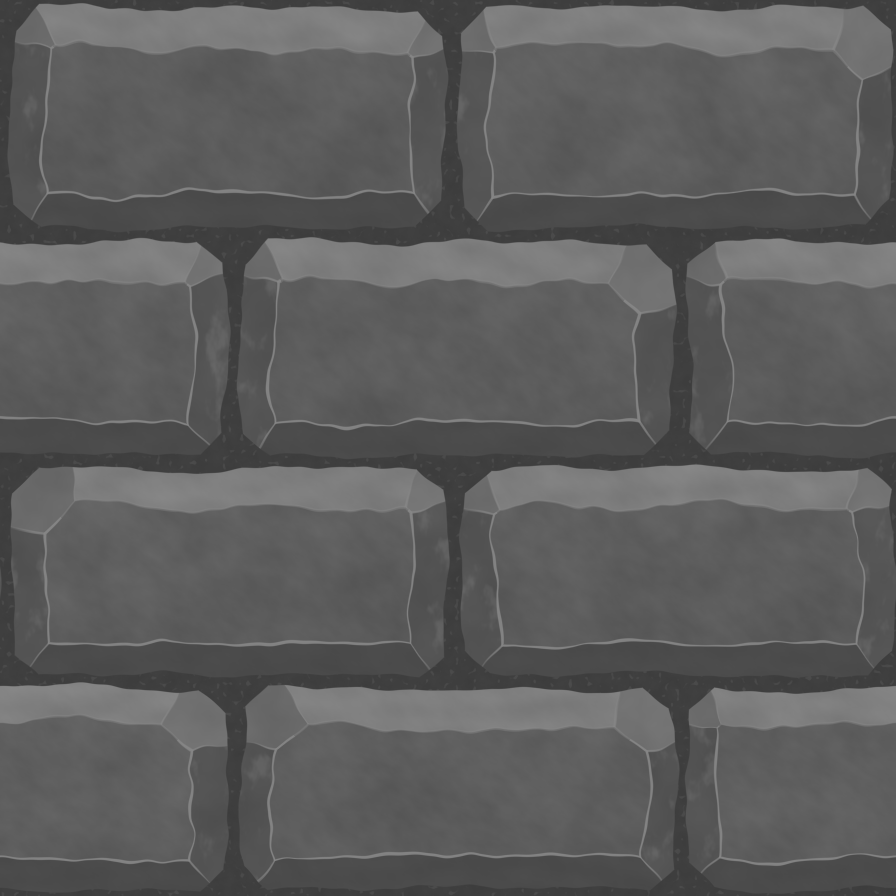
Write a Shadertoy shader that draws this texture.

```glsl
// Grey running-bond wall: four courses of two bevelled stone bricks.
// Each brick is an irregular box with a chipped inner face, shaded bevels
// and pale worn ridges; gradient noise bends the edges and mottles the stone.

const vec2  GRID = vec2(2.0, 4.0);           // bricks across, courses up
const vec2  HALF_SIZE = vec2(0.243, 0.1175); // half extent of a brick
const float JOINT_X = 0.005;                 // offset of the first joint
const float COURSE_SHIFT = 0.256;            // shift of alternate courses
const float COURSE_SAG = 0.016;              // uneven height of the courses
const float CHAMFER = 0.026;                 // cut of the outer corners
const float SIDE_BEVEL = 0.037;
const float TOP_BEVEL = 0.043;
const float BOTTOM_BEVEL = 0.036;
const float RIDGE_WIDTH = 0.0017;            // half width of the worn lines
const float MORTAR = 0.245;
const float FACE = 0.367;
const float TOP_TONE = 0.495;
const float SIDE_TONE = 0.325;
const float BOTTOM_TONE = 0.293;
const float CORNER_TONE = 0.415;
const float RIDGE_TONE = 0.53;

float hash(vec2 p) {
    vec3 q = fract(p.xyx * vec3(0.1031, 0.1030, 0.0973));
    q += dot(q, q.yzx + 33.33);
    return fract((q.x + q.y) * q.z);
}

float corner(vec2 cell, vec2 offset) {
    float angle = 6.2832 * hash(cell);
    return dot(vec2(cos(angle), sin(angle)), offset);
}

// Gradient noise, roughly -0.6 to 0.6
float noise(vec2 p) {
    vec2 i = floor(p), f = p - i;
    vec2 u = f * f * f * (f * (f * 6.0 - 15.0) + 10.0);
    vec2 e = vec2(1.0, 0.0);
    return mix(mix(corner(i, f), corner(i + e, f - e), u.x),
               mix(corner(i + e.yx, f - e.yx), corner(i + e.xx, f - e.xx), u.x), u.y);
}

float fbm(vec2 p) {
    float sum = 0.0, amp = 1.0;
    for (int i = 0; i < 4; i++) {
        sum += amp * noise(p);
        p = mat2(1.6, 1.2, -1.2, 1.6) * p + 7.3;
        amp *= 0.55;
    }
    return sum;
}

// Chiselled edge offset at position t
float wobble(float t, float seed) {
    return 0.011 * noise(vec2(t * 10.0 + seed, seed)) + 0.004 * noise(vec2(t * 34.0, seed + 5.5));
}

float fill(float d) {
    float px = 0.8 / iResolution.y;
    return smoothstep(-px, px, d);
}

float brick(vec2 q, float seed, float mortar) {
    float side = q.x < 0.0 ? 0.0 : 1.0;
    float sideSeed = seed + 11.37 * (side + 1.0);

    // Depth inside the outer edges
    float dx = HALF_SIZE.x + wobble(q.y, sideSeed) - 0.4 * q.y * q.y - abs(q.x);
    float dTop = HALF_SIZE.y + wobble(q.x, seed + 41.3) - q.y;
    float dBottom = HALF_SIZE.y + wobble(q.x, seed + 53.7) + q.y;
    float dy = min(dTop, dBottom);
    float body = min(min(dx, dy), (dx + dy - CHAMFER) * 0.707);

    // Depth inside the flat face, with an occasional large corner chip
    float chip = hash(vec2(sideSeed, 3.0)) > 0.78 ? 0.032 : 0.005;
    float bevelX = SIDE_BEVEL + 0.01 * (hash(vec2(sideSeed, 8.0)) - 0.5);
    float fx = dx - bevelX + wobble(q.y, sideSeed + 71.9);
    float fTop = dTop - TOP_BEVEL + 1.2 * wobble(q.x, seed + 83.1);
    float fBottom = dBottom - BOTTOM_BEVEL + 0.8 * wobble(q.x, seed + 97.7);
    float face = min(min(fx, min(fTop, fBottom)), (fx + fTop - chip) * 0.707);

    // Painted mottling
    vec2 s = q + vec2(seed * 1.7, seed);
    float blotch = fbm(s * 11.0);
    float brush = fbm(mat2(0.8, 0.6, -0.6, 0.8) * s * vec2(32.0, 60.0));
    float top = TOP_TONE + 0.045 * noise(s * vec2(16.0, 38.0)) + 0.012 * brush - 0.25 * (dTop - 0.02);
    float flank = SIDE_TONE + 0.03 * blotch + 0.06 * smoothstep(0.1, 0.7, fbm(s * vec2(34.0, 20.0)));
    float base = BOTTOM_TONE + 0.018 * noise(s * vec2(14.0, 40.0)) + 0.006 * brush;
    float facet = CORNER_TONE + 0.03 * side + 0.035 * blotch;
    float stone = FACE + 0.034 * blotch + 0.014 * brush + 0.12 * q.y + 0.012 * (hash(vec2(seed, 2.0)) - 0.5);

    // Bevels: fans at the upper corners, mitres at the lower ones
    float lean = mix(0.3, 0.65, hash(vec2(sideSeed, 6.0)));
    float topEdge = (-lean * fTop + fx - chip) * 0.9;
    float flankEdge = -0.2 * fx + fTop - chip;
    float mitre = (fx - 0.8 * fBottom) * 0.78;
    float upper = mix(mix(facet, flank, fill(flankEdge)), top, fill(topEdge));
    float lower = mix(flank, base, fill(mitre));
    float tone = q.y > 0.0 ? upper : lower;

    // Worn ridges, thinning away from the face
    float wear = 0.75 + 0.9 * noise(s * 22.0);
    float seam = q.y > 0.0 ? min(abs(topEdge), abs(flankEdge)) : abs(mitre);
    float fade = 1.0 - smoothstep(0.005, 0.05, -face);
    tone = mix(tone, RIDGE_TONE, 0.75 * fade * fill(RIDGE_WIDTH * wear * 0.75 - seam));
    tone = mix(tone, stone, fill(face));
    float strength = fTop < min(fx, fBottom) ? 0.45 : 0.9;
    tone = mix(tone, RIDGE_TONE, strength * fill(RIDGE_WIDTH * wear - abs(face)));
    return mix(mortar, tone, fill(body));
}

void mainImage(out vec4 fragColor, in vec2 fragCoord) {
    vec2 p = fragCoord / iResolution.xy;

    // Running-bond cells; identifiers wrap so the wall tiles
    vec2 wall = p + vec2(-JOINT_X, COURSE_SAG * sin(3.14159 * p.y));
    float row = floor(wall.y * GRID.y);
    wall.x -= COURSE_SHIFT * (1.0 - mod(row, 2.0));
    vec2 cell = vec2(floor(wall.x * GRID.x), row);
    vec2 q = wall - (cell + 0.5) / GRID;
    float seed = 3.7 + 60.0 * hash(mod(cell, GRID) + 4.0);

    // Speckled mortar
    float mortar = MORTAR + 0.012 * fbm(p * 60.0) + 0.045 * smoothstep(0.25, 0.5, noise(p * 150.0));
    fragColor = vec4(vec3(brick(q, seed, mortar)), 1.0);
}
```
